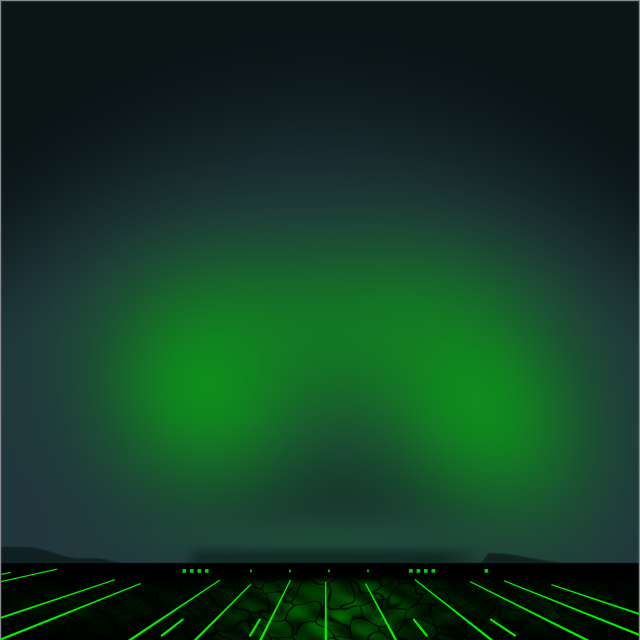
This background is drawn by a WebGL 1 fragment shader. Its source:

```glsl
precision highp float;
// Twin green glows in a dark slate sky above a black floor with neon perspective lines.
uniform vec2 u_resolution;

#define HORIZON 0.12
#define VANISH vec2(0.509, 0.204)
#define RAY_STEP 0.5
#define RAY_WIDTH 0.0017
#define CRACK_SCALE vec2(24.0, 34.0)
#define FRAME_WIDTH 0.0019
#define NIGHT vec3(0.042, 0.082, 0.088)
#define SLATE vec3(0.13, 0.212, 0.24)
#define GLOW vec3(0.05, 0.58, 0.10)
#define NEON vec3(0.0, 0.94, 0.0)

float blob(vec2 p, vec2 center, vec2 sigma) {
  vec2 d = (p - center) / sigma;
  return exp(-0.5 * dot(d, d));
}

// Antialiased fill of a signed distance
float fill(float dist) {
  return clamp(0.5 - dist * u_resolution.y, 0.0, 1.0);
}

float segment(vec2 p, vec2 a, vec2 b) {
  vec2 ab = b - a;
  return length(p - a - ab * clamp(dot(p - a, ab) / dot(ab, ab), 0.0, 1.0));
}

float box(vec2 p, vec2 halfSize) {
  vec2 d = abs(p) - halfSize;
  return max(d.x, d.y);
}

vec2 hash2(vec2 cell) {
  return fract(sin(vec2(dot(cell, vec2(127.1, 311.7)), dot(cell, vec2(269.5, 183.3)))) * 4375.85);
}

// Gap between the two nearest cell points: zero along cracks
float cellGap(vec2 p) {
  vec2 cell = floor(p);
  float near = 9.0, next = 9.0;
  for (int j = -1; j <= 1; j++) {
    for (int i = -1; i <= 1; i++) {
      vec2 c = cell + vec2(i, j);
      float d = length(c + hash2(c) - p);
      next = min(next, max(near, d));
      near = min(near, d);
    }
  }
  return next - near;
}

vec3 sky(vec2 p) {
  float x = p.x - 0.5;
  vec3 col = mix(NIGHT, SLATE, smoothstep(-0.19, 0.17, p.y - 0.79 + 0.75 * x * x) * -1.0 + 1.0);
  col = mix(col, vec3(0.09, 0.195, 0.18), 0.85 * blob(p, vec2(0.53, 0.235), vec2(0.14, 0.05)));

  // Two lobes joined by an arch
  vec2 r = p - vec2(0.748, 0.37);
  r = vec2(0.6 * r.x - 0.8 * r.y, 0.8 * r.x + 0.6 * r.y);
  float left = 0.9 * blob(p, vec2(0.322, 0.395), vec2(0.108, 0.112));
  float right = 0.9 * blob(r, vec2(0.0), vec2(0.135, 0.1));
  float arch = 0.62 * blob(p, vec2(0.53, 0.485), vec2(0.19, 0.095));
  col = mix(col, GLOW, 1.0 - (1.0 - left) * (1.0 - right) * (1.0 - arch));

  // Pale haze and a dark smudge over the horizon
  col = mix(col, vec3(0.115, 0.31, 0.22), 0.75 * blob(p, vec2(0.52, 0.16), vec2(0.17, 0.022)));
  float span = smoothstep(0.28, 0.32, p.x) * (1.0 - smoothstep(0.68, 0.77, p.x));
  col = mix(col, vec3(0.055, 0.15, 0.12), 0.8 * span * (1.0 - smoothstep(0.128, 0.152, p.y)));

  // Low hills at both sides
  float hillLeft = 0.018 * (1.0 - smoothstep(0.04, 0.125, p.x)) + 0.007 * (1.0 - smoothstep(0.15, 0.195, p.x));
  float hillRight = 0.015 * smoothstep(0.75, 0.765, p.x) * (1.0 - smoothstep(0.77, 0.89, p.x));
  float hill = p.y - HORIZON - max(hillLeft, hillRight);
  return mix(col, vec3(0.05, 0.11, 0.115), 0.85 * (1.0 - smoothstep(-0.002, 0.003, hill)));
}

// Cracked, mottled ground
vec3 ground(vec2 p) {
  vec2 warp = 0.008 * sin(p.yx * vec2(90.0, 70.0) + 3.0 * sin(p * 45.0));
  float gap = cellGap((p + warp) * CRACK_SCALE);
  float mottle = 0.65 + 0.2 * sin(p.x * 75.0 + 2.0 * sin(p.y * 95.0)) + 0.15 * sin(p.y * 160.0 + p.x * 110.0);
  float patches = blob(p, vec2(0.52, 0.035), vec2(0.11, 0.06));
  patches += 0.3 * blob(p, vec2(0.87, 0.05), vec2(0.1, 0.025)) + 0.22 * blob(p, vec2(0.12, 0.05), vec2(0.12, 0.025));
  float lit = patches * mottle * (0.3 + 0.7 * smoothstep(0.02, 0.14, gap));
  return vec3(0.01, 0.4, 0.01) * lit * (1.0 - smoothstep(0.085, 0.102, p.y));
}

// A ray leaning by slope, between two depths below the vanishing point
float ray(vec2 p, float slope, float nearDepth, float farDepth) {
  vec2 dir = vec2(slope, -1.0);
  float width = RAY_WIDTH * (0.55 + 0.5 * smoothstep(0.1, 0.0, p.y) * 1.0);
  return fill(segment(p, VANISH + dir * farDepth, VANISH + dir * nearDepth) - width);
}

float neonLines(vec2 p) {
  float light = 0.0;
  for (int k = -10; k <= 6; k++) {
    float i = float(k);
    bool missing = mod(i + 4.0, 7.0) < 0.5 || abs(i + 7.5) < 1.0;
    float slope = RAY_STEP * i + 0.27 * exp(-2.0 * (i - 2.0) * (i - 2.0));
    float start = (i < -8.0 ? 0.095 : 0.114) + 0.004 * sin(i * 2.4);
    if (!missing) light = max(light, ray(p, slope, 0.21, start));
  }
  // Short strokes between the long rays
  for (int k = 0; k < 5; k++) {
    if (k != 2) light = max(light, ray(p, -1.3 + 0.7 * float(k), 0.197, 0.172));
  }
  return light;
}

// Rows of small lamps just under the horizon
float lamps(vec2 p) {
  float light = 0.0;
  for (int k = 0; k < 4; k++) {
    float i = float(k);
    vec2 q = p - vec2(0.288 + 0.0117 * i, 0.108);
    light = max(light, fill(box(q, vec2(0.0028))));
    light = max(light, fill(box(q - vec2(0.354, 0.0), vec2(0.0028))));
    light = max(light, fill(box(p - vec2(0.392 + 0.061 * i, 0.108), vec2(0.0013, 0.002))));
  }
  return max(light, fill(box(p - vec2(0.76, 0.108), vec2(0.0028))));
}

void main() {
  vec2 p = gl_FragCoord.xy / u_resolution;
  vec3 floorCol = mix(ground(p), NEON, max(neonLines(p), 0.9 * lamps(p)));
  vec3 col = mix(sky(p), floorCol, fill(p.y - HORIZON));

  // Thin pale frame on the top and sides
  float edge = min(min(p.x, 1.0 - p.x), 1.0 - p.y);
  col = mix(col, vec3(0.52, 0.54, 0.55), fill(edge - FRAME_WIDTH));
  gl_FragColor = vec4(col, 1.0);
}
```
